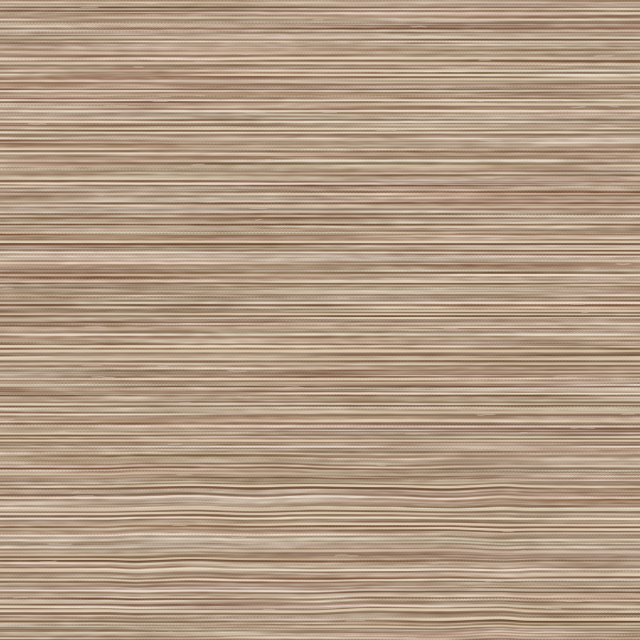
A three.js fragment shader for this texture:

```glsl
// Woven grasscloth: fine horizontal threads in beige, cream and brown with pale slubs.
varying vec2 vUv;

const vec3 BROWN = vec3(0.53, 0.41, 0.31);
const vec3 SAND = vec3(0.83, 0.76, 0.685);
const vec3 CREAM = vec3(0.89, 0.82, 0.70);
const vec3 UMBER = vec3(0.38, 0.26, 0.19);
const vec3 SLUB = vec3(0.82, 0.75, 0.70);
const vec3 ROSE_TINT = vec3(0.016, -0.008, -0.003);
const vec3 STRAW_TINT = vec3(0.004, 0.001, -0.014);

// Hash without sine, 0 to 1.
float hash(vec2 p) {
  vec3 q = fract(vec3(p.xyx) * 0.1031);
  q += dot(q, q.yzx + 33.33);
  return fract((q.x + q.y) * q.z);
}

// Smooth noise along one thread; each row starts at its own offset.
float threadNoise(float x, float row, float seed) {
  float along = x + 40.0 * hash(vec2(row, seed + 7.0));
  float cell = floor(along);
  float lane = row + seed * 311.0;
  return mix(hash(vec2(cell, lane)), hash(vec2(cell + 1.0, lane)),
             smoothstep(0.0, 1.0, along - cell));
}

// Stretched streaks, -1 to 1: rows up the canvas, breaks across it.
float streaks(vec2 uv, float rows, float breaks, float seed) {
  float y = uv.y * rows;
  float row = floor(y);
  float value = mix(threadNoise(uv.x * breaks, row, seed),
                    threadNoise(uv.x * breaks, row + 1.0, seed),
                    smoothstep(0.0, 1.0, y - row));
  return 2.0 * value - 1.0;
}

// Alternating raised and sunken threads of uneven strength, -1 to 1.
float ribs(vec2 uv, float pairs, float breaks, float seed) {
  float y = uv.y * pairs * 2.0;
  float row = floor(y);
  float f = 2.0 * (y - row) - 1.0;
  float side = 1.0 - 2.0 * mod(row, 2.0);
  return side * (1.0 - f * f) * threadNoise(uv.x * breaks, row, seed);
}

// Coverage of sparse single threads with a soft round profile.
float accentThreads(vec2 uv, float rows, float breaks, float threshold, float seed) {
  float y = uv.y * rows;
  float row = floor(y);
  float centre = 0.4 + 0.2 * hash(vec2(row, seed));
  float profile = 1.0 - smoothstep(0.06, 0.4, abs(y - row - centre));
  float presence = threadNoise(uv.x * breaks, row, seed);
  return profile * smoothstep(threshold, threshold + 0.25, presence);
}

// Short, slightly wavy dashes scattered over a grid.
float slubs(vec2 uv, vec2 grid, float density, float seed) {
  float row = floor(uv.y * grid.y);
  vec2 p = vec2(uv.x * grid.x + 9.0 * hash(vec2(row, seed)), uv.y * grid.y);
  vec2 cell = floor(p);
  vec2 local = p - cell;
  float wobble = 0.08 * streaks(vec2(p.x, row), 1.0, 6.0, seed + 1.0);
  float centre = 0.3 + 0.4 * hash(cell + seed);
  float halfLength = 0.15 + 0.25 * hash(cell + seed + 17.0);
  float body = 1.0 - smoothstep(0.03, 0.2, abs(local.y - centre - wobble));
  float ends = 1.0 - smoothstep(halfLength - 0.12, halfLength, abs(local.x - 0.5));
  return body * ends * step(hash(cell + seed + 31.0), density);
}

// Fine alternating dots of the weave, -1 to 1.
float weave(vec2 uv, float pitch) {
  vec2 p = uv * pitch;
  float shift = 0.5 * mod(floor(p.y), 2.0);
  vec2 wave = abs(fract(p + vec2(shift, 0.0)) - 0.5) * 4.0 - 1.0;
  return wave.x * (0.6 + 0.4 * wave.y);
}

// Uneven thread spacing, with a gentle ripple in the lower middle.
vec2 layThreads(vec2 uv) {
  vec2 fade = smoothstep(vec2(0.34, 0.27), vec2(0.28, 0.22), abs(uv - vec2(0.5, 0.04)));
  float lift = 0.0025 * fade.x * fade.y * streaks(uv, 18.0, 10.0, 23.0);
  float spacing = 0.003 * streaks(vec2(0.0, uv.y), 37.0, 1.0, 21.0);
  return uv + vec2(0.0, lift + spacing);
}

void main() {
  vec2 uv = layThreads(vUv);

  // Base tone: coarse and fine ribs, loose streaks, then the weave.
  float tone = 0.585;
  tone += 0.50 * ribs(uv, 118.0, 1.6, 1.0);
  tone += 0.40 * ribs(uv, 181.0, 3.0, 2.0);
  tone += 0.22 * streaks(uv, 310.0, 9.0, 3.0);
  tone += 0.18 * streaks(uv, 230.0, 2.5, 14.0);
  tone += 0.07 * streaks(uv, 45.0, 1.6, 4.0);
  tone += 0.12 * streaks(uv, 340.0, 45.0, 12.0);
  tone += 0.13 * weave(vUv, 190.0) * (0.6 + 0.5 * streaks(uv, 110.0, 3.0, 13.0));
  vec3 color = mix(BROWN, SAND, clamp(tone, -0.3, 1.25));

  // Dyed variation between threads.
  color += ROSE_TINT * streaks(uv, 210.0, 2.6, 5.0);
  color += STRAW_TINT * streaks(uv, 190.0, 2.4, 6.0);

  // Dark gaps, cream threads with a shaded underside, and pale slubs.
  vec2 above = uv + vec2(0.0, 0.0036);
  color = mix(color, UMBER, 0.45 * accentThreads(uv, 205.0, 2.2, 0.70, 8.0));
  color = mix(color, UMBER, 0.50 * accentThreads(above, 160.0, 1.3, 0.64, 9.0));
  color = mix(color, CREAM, 0.78 * accentThreads(uv, 160.0, 1.3, 0.64, 9.0));
  color = mix(color, SLUB, 0.5 * slubs(uv, vec2(18.0, 110.0), 0.06, 11.0));

  gl_FragColor = vec4(color, 1.0);
}
```
